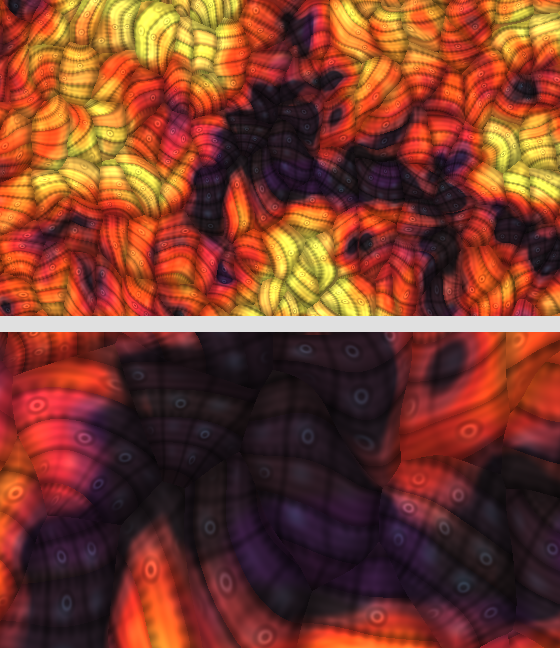
Top, the full canvas; bottom, a detail of the centre.
Reproduce this pattern procedurally as a Shadertoy shader.

```glsl
const vec2 CELL_DENSITY = vec2(9.6, 6.2);  // cells per canvas height
const float CELL_JITTER = 0.8;
const float WARP = 0.055;
const float HEAT_SCALE = 4.3;
const vec2 HEAT_RANGE = vec2(0.17, 0.75);
const float BEND_RADIUS = 0.17;
const float BAND_HEIGHT = 0.039;
const float SEGMENT_WIDTH = 0.046;
const float RIDGE_PERIOD = 0.0125;
const float RING_RADIUS = 0.0085;
const float GAIN = 1.17;
const vec2 LIGHT_DIR = vec2(-0.5, 0.85);
const vec3 COOL_GLINT = vec3(0.10, 0.20, 0.25);
const vec3 WARM_GLINT = vec3(0.28, 0.24, 0.16);

const vec3 HEAT_COLORS[6] = vec3[6](
    vec3(0.12, 0.08, 0.10), vec3(0.43, 0.16, 0.17), vec3(0.65, 0.16, 0.12),
    vec3(0.83, 0.28, 0.10), vec3(0.85, 0.51, 0.18), vec3(0.87, 0.75, 0.29));
const float HEAT_STOPS[6] = float[6](0.06, 0.15, 0.29, 0.50, 0.73, 0.95);

vec2 hash2(vec2 p) {
    vec3 q = fract(vec3(p.xyx) * vec3(0.1031, 0.1030, 0.0973));
    q += dot(q, q.yzx + 33.33);
    return fract((q.xx + q.yz) * q.zy);
}

float noise(vec2 p) {
    vec2 i = floor(p), f = fract(p);
    f = f * f * (3.0 - 2.0 * f);
    return mix(mix(hash2(i).x, hash2(i + vec2(1, 0)).x, f.x),
               mix(hash2(i + vec2(0, 1)).x, hash2(i + vec2(1, 1)).x, f.x), f.y);
}

float fbm(vec2 p) {
    float sum = 0.0, amp = 0.57;
    for (int i = 0; i < 3; i++) {
        sum += amp * noise(p);
        p = mat2(1.6, 1.2, -1.2, 1.6) * p + 7.3;
        amp *= 0.5;
    }
    return sum;
}

vec3 heatColor(float t) {
    vec3 c = HEAT_COLORS[0];
    for (int i = 1; i < 6; i++)
        c = mix(c, HEAT_COLORS[i], smoothstep(HEAT_STOPS[i - 1], HEAT_STOPS[i], t));
    return c;
}

// Nearest cell: offset from its centre, its id and the border distance
void findCell(vec2 q, out vec2 offset, out vec2 id, out float border) {
    vec2 base = floor(q);
    float nearest = 9.0;
    for (int y = -1; y <= 1; y++)
    for (int x = -1; x <= 1; x++) {
        vec2 g = base + vec2(x, y);
        vec2 r = g + 0.5 + CELL_JITTER * (hash2(g) - 0.5) - q;
        if (dot(r, r) < nearest) { nearest = dot(r, r); offset = -r; id = g; }
    }
    border = 9.0;
    for (int y = -2; y <= 2; y++)
    for (int x = -2; x <= 2; x++) {
        vec2 g = id + vec2(x, y);
        vec2 r = g + 0.5 + CELL_JITTER * (hash2(g) - 0.5) - q;
        vec2 across = r + offset;
        if (dot(across, across) > 0.0001)
            border = min(border, dot(0.5 * (r - offset), normalize(across)));
    }
}

void mainImage(out vec4 fragColor, in vec2 fragCoord) {
    vec2 p = fragCoord / iResolution.y;
    vec2 bend = vec2(fbm(p * 4.0 + 11.0), fbm(p * 4.0 + 37.0)) - 0.5;
    vec2 q = (p + WARP * 2.0 * bend) * CELL_DENSITY;

    vec2 offset, id;
    float border;
    findCell(q, offset, id, border);
    vec2 cellRand = hash2(id + 51.0);
    float dome = smoothstep(0.0, 0.24, border);

    // Arched coordinates inside the cell
    float angle = 1.5 * (cellRand.x - 0.5) + 2.0 * (noise(p * 2.5 + 5.0) - 0.5);
    vec2 local = mat2(cos(angle), -sin(angle), sin(angle), cos(angle)) * (offset / CELL_DENSITY);
    local.y *= cellRand.y > 0.35 ? 1.0 : -1.0;
    vec2 fromPivot = local + vec2(0.0, BEND_RADIUS);
    vec2 arc = vec2(atan(fromPivot.x, fromPivot.y) * BEND_RADIUS, length(fromPivot) - BEND_RADIUS);
    vec2 tile = arc / vec2(SEGMENT_WIDTH, BAND_HEIGHT) + vec2(0.5, cellRand.x);
    vec2 inTile = fract(tile) - 0.5;
    vec2 tileRand = hash2(floor(tile) + id * 7.0 + 90.0);
    vec2 tileEdge = (0.5 - abs(inTile)) * vec2(SEGMENT_WIDTH, BAND_HEIGHT);
    float bandRand = hash2(vec2(floor(tile.y), id.x + id.y * 13.0) + 20.0).x;

    // Heat field, with cool cores in some cells
    float heat = smoothstep(HEAT_RANGE.x, HEAT_RANGE.y, fbm(p * HEAT_SCALE + 0.6 * bend + 3.0));
    heat += dome * (0.14 * (cellRand.y - 0.5) + 0.10 * (bandRand - 0.5));
    heat -= 0.22 * step(0.7, cellRand.x) * smoothstep(0.45, 0.05, length(offset));
    vec3 color = heatColor(clamp(heat, 0.0, 1.0));
    float dark = smoothstep(0.28, 0.06, heat);
    color *= 1.0 + 0.07 * cos(6.28 * (bandRand + vec3(0.0, 0.33, 0.67)) + 9.0 * arc.x);
    color += vec3(0.04, 0.0, 0.07) * smoothstep(0.6, 0.8, noise(p * 9.0 + 60.0)) * smoothstep(0.6, 0.3, heat);

    // Rounded relief and creases
    float gap = smoothstep(0.0, 0.009, tileEdge.y);
    float seam = smoothstep(0.0, 0.007, tileEdge.x);
    float shade = mix(0.63, 1.05, dome) * mix(0.74, 1.04, gap);
    shade *= mix(1.0, mix(0.74, 1.03, seam), 0.2 + 0.7 * dark);
    shade *= 1.0 + 0.24 * dot(offset, LIGHT_DIR) + 0.14 * inTile.y;

    // Fine ridges, row ticks and ringed dots
    float ridge = 0.5 + 0.5 * sin(arc.x * 6.2832 / RIDGE_PERIOD);
    float rim = smoothstep(0.12, 0.4, abs(inTile.y));
    shade *= 1.0 - 0.17 * ridge * rim * step(0.25, bandRand);
    shade *= 1.0 + 0.05 * sin(arc.y * 6.2832 / RIDGE_PERIOD + 4.0 * bandRand);
    float radius = length(inTile * vec2(SEGMENT_WIDTH, BAND_HEIGHT));
    float ring = smoothstep(0.004, 0.0, abs(radius - RING_RADIUS));
    float pupil = smoothstep(0.005, 0.001, radius);
    float marked = step(0.5, tileRand.x) * dome;
    shade *= 1.0 - marked * (0.2 * ring + 0.28 * pupil);

    // Glints on the crowns
    float crown = smoothstep(0.4, 0.0, length(inTile - vec2(-0.12, 0.16))) * dome;
    float halo = marked * smoothstep(0.003, 0.0, abs(radius - 0.55 * RING_RADIUS));
    vec3 glint = mix(WARM_GLINT, COOL_GLINT, dark) * (0.5 * crown * tileRand.y + 0.3 * halo);
    fragColor = vec4(clamp(color * shade * GAIN + glint, 0.0, 1.0), 1.0);
}
```
